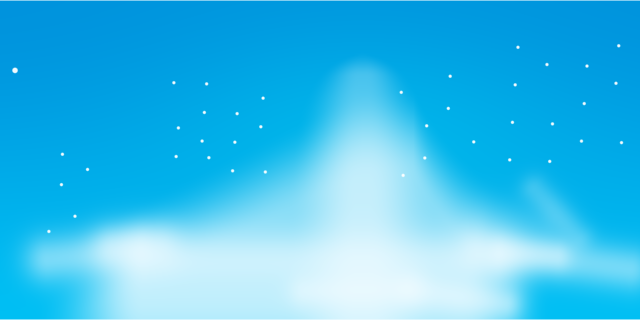
A Shadertoy shader for this background:

```glsl
const vec3 SKY_TOP = vec3(0.0, 0.575, 0.865);
const vec3 SKY_LOW = vec3(0.0, 0.75, 0.955);
const vec3 SKY_GLOW = vec3(0.0, 0.73, 0.925);
const vec3 MIST = vec3(0.95, 0.985, 1.0);
const float PLUME_X = 1.133;
const float PLUME_TOP = 0.83;

float segmentDistance(vec2 p, vec2 a, vec2 b) {
    vec2 ab = b - a;
    float t = clamp(dot(p - a, ab) / dot(ab, ab), 0.0, 1.0);
    return length(p - a - t * ab);
}

// Soft elongated cloud between two points
float puff(vec2 p, vec2 a, vec2 b, float radius, float strength) {
    float d = segmentDistance(p, a, b) / radius;
    return strength * exp(-d * d);
}

// Layers translucent mist without exceeding one
float screen(float a, float b) {
    return 1.0 - (1.0 - a) * (1.0 - b);
}

vec3 skyColor(vec2 p) {
    vec3 sky = mix(SKY_LOW, SKY_TOP, smoothstep(-0.05, 1.0, p.y));
    vec2 q = (p - vec2(PLUME_X, 0.52)) / vec2(0.65, 0.38);
    return mix(sky, SKY_GLOW, 0.8 * exp(-dot(q, q)));
}

// Rounded column that brightens towards its base
float plume(vec2 p) {
    float depth = PLUME_TOP - p.y;
    float halfWidth = 0.2 * sqrt(1.0 - exp(-6.0 * max(depth, 0.003)));
    float body = 1.0 - smoothstep(0.1, 1.2, abs(p.x - PLUME_X) / halfWidth);
    float strength = 0.28 * smoothstep(-0.01, 0.07, depth)
                   + 0.3 * smoothstep(0.0, 0.45, depth);
    return body * strength;
}

// Straight left shoulder, curved right shoulder
float shoulders(vec2 p) {
    float dx = p.x - PLUME_X;
    float rightSide = min(0.7, 0.25 + 0.85 * exp(-4.0 * max(dx, 0.0)));
    float ridge = dx < 0.0 ? 0.7 + 0.5 * dx : rightSide;
    float sides = smoothstep(0.1, 0.45, p.x) * (1.0 - smoothstep(1.45, 1.72, p.x));
    return 0.55 * sides * smoothstep(-0.02, 0.25, ridge - p.y);
}

float cloudBank(vec2 p) {
    float m = puff(p, vec2(0.15, 0.19), vec2(0.5, 0.23), 0.075, 0.5);
    m = screen(m, puff(p, vec2(0.45, 0.19), vec2(1.55, 0.19), 0.09, 0.55));
    m = screen(m, puff(p, vec2(1.5, 0.22), vec2(1.97, 0.16), 0.07, 0.48));
    m = screen(m, puff(p, vec2(0.45, 0.06), vec2(1.42, 0.06), 0.14, 0.5));
    // Bright cores
    m = screen(m, puff(p, vec2(0.35, 0.225), vec2(0.43, 0.225), 0.07, 0.5));
    m = screen(m, puff(p, vec2(1.57, 0.21), vec2(1.74, 0.2), 0.05, 0.5));
    m = screen(m, puff(p, vec2(0.95, 0.09), vec2(1.28, 0.095), 0.055, 0.5));
    m = screen(m, puff(p, vec2(1.28, 0.095), vec2(1.58, 0.05), 0.055, 0.5));
    // Small slanted peak
    m = screen(m, puff(p, vec2(1.67, 0.41), vec2(1.81, 0.26), 0.045, 0.24));
    return screen(m, puff(p, vec2(1.52, 0.31), vec2(1.7, 0.29), 0.08, 0.18));
}

float star(vec2 p, vec2 center, float radius, float blur) {
    return 1.0 - smoothstep(radius - blur, radius + blur, length(p - center));
}

// Evenly scattered stars inside a rectangle
float starGroup(vec2 p, vec2 center, vec2 extent, int count, float seed, float blur) {
    float light = 0.0;
    for (int i = 0; i < count; i++) {
        vec2 spread = fract(seed + float(i) * vec2(0.7549, 0.5698)) * 2.0 - 1.0;
        light = max(light, star(p, center + spread * extent, 0.0048, blur));
    }
    return light;
}

float starField(vec2 p, float blur) {
    float s = star(p, vec2(0.047, 0.78), 0.0085, blur);
    s = max(s, starGroup(p, vec2(0.7, 0.62), vec2(0.18, 0.16), 13, 0.31, blur));
    s = max(s, starGroup(p, vec2(1.76, 0.66), vec2(0.22, 0.21), 13, 0.12, blur));
    s = max(s, starGroup(p, vec2(1.35, 0.6), vec2(0.15, 0.18), 7, 0.67, blur));
    return max(s, starGroup(p, vec2(0.2, 0.44), vec2(0.08, 0.17), 5, 0.45, blur));
}

void mainImage(out vec4 fragColor, in vec2 fragCoord) {
    vec2 p = fragCoord / iResolution.xy * vec2(2.0, 1.0);
    float blur = 0.9 / iResolution.y;

    float mist = screen(plume(p), shoulders(p));
    mist = screen(mist, cloudBank(p));
    vec3 color = mix(skyColor(p), MIST, mist);
    color = mix(color, vec3(1.0), 0.95 * starField(p, blur));

    // Thin pale rim along top and bottom
    float rim = min(p.y, 1.0 - p.y);
    color = mix(color, MIST, 0.6 * (1.0 - smoothstep(0.001, 0.004, rim)));
    fragColor = vec4(color, 1.0);
}
```
